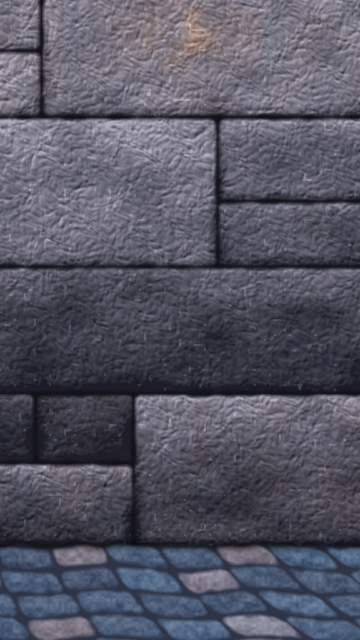
Write a WebGL 1 fragment shader that draws this texture.

```glsl
precision highp float;
// Weathered granite block wall in four courses above a strip of blue cobbles.
uniform vec2 u_resolution;

#define JOINT_HALF 0.055
#define CORNER 0.13
#define SOFTNESS 0.07
#define ROUGHNESS 0.85
#define GROUND_Y 2.35
#define COBBLE_SIZE vec2(1.36, 0.60)
#define SOOT vec3(0.15, 0.155, 0.205)
#define GRANITE vec3(0.62, 0.61, 0.68)
#define RUST vec3(0.20, 0.09, -0.03)
#define MORTAR vec3(0.07, 0.07, 0.10)
#define SLATE vec3(0.29, 0.34, 0.44)
#define ROSE vec3(0.54, 0.49, 0.53)

float hash(vec2 p) {
  return fract(sin(dot(p, vec2(127.1, 311.7))) * 4375.85);
}

float noise(vec2 p) {
  vec2 i = floor(p), f = fract(p);
  f = f * f * (3.0 - 2.0 * f);
  return mix(mix(hash(i), hash(i + vec2(1.0, 0.0)), f.x),
             mix(hash(i + vec2(0.0, 1.0)), hash(i + vec2(1.0, 1.0)), f.x), f.y);
}

// Squared distance to the nearest scattered point
float cellular(vec2 p) {
  vec2 i = floor(p), f = fract(p);
  float nearest = 2.0;
  for (int y = -1; y <= 1; y++) {
    for (int x = -1; x <= 1; x++) {
      vec2 o = vec2(float(x), float(y));
      vec2 r = o + vec2(hash(i + o), hash(i + o + 41.3)) - f;
      nearest = min(nearest, dot(r, r));
    }
  }
  return nearest;
}

// Chipped stone height: cellular pits over two scales, bent by sines
float relief(vec2 p) {
  p += 0.06 * sin(p.yx * 5.3 + 2.0 * sin(p * 3.1));
  return 0.55 * cellular(p * vec2(3.4, 4.6)) + 0.4 * cellular(p * vec2(7.5, 9.0) + 7.0)
       + 0.35 * noise(p * 13.0);
}

float roundBox(vec2 p, vec2 halfSize, float radius) {
  vec2 q = abs(p) - halfSize + radius;
  return length(max(q, 0.0)) + min(max(q.x, q.y), 0.0) - radius;
}

vec3 wall(vec2 p) {
  // Course as bottom, top, upright joint, level split; then its low and high tone
  vec4 course = vec4(2.25, 6.16, 3.34, 4.42);
  vec2 tone = vec2(0.10, 0.72);
  if (p.y > 13.07) { course = vec4(13.07, 17.5, 1.04, 14.73); tone = vec2(0.62, 0.74); }
  else if (p.y > 9.33) { course = vec4(9.33, 13.07, 5.44, 10.97); tone = vec2(0.52, 0.80); }
  else if (p.y > 6.16) { course = vec4(6.16, 9.33, 12.0, 6.16); tone = vec2(0.06, 0.46); }

  // Cut the course into its blocks
  bool middle = course.y > 13.0 && course.y < 14.0;
  bool base = course.x < 3.0;
  bool right = p.x > course.z;
  vec2 lo = vec2(right ? course.z : -2.0, course.x);
  vec2 hi = vec2(right ? 11.0 : course.z, course.y);
  if (right == middle) {
    if (p.y > course.w) lo.y = course.w; else hi.y = course.w;
    tone -= middle ? (p.y > course.w ? 0.12 : 0.25) : 0.0;
    if (base && p.y > course.w) {
      tone = vec2(0.02, 0.20);
      if (p.x > 0.89) lo.x = 0.89; else hi.x = 0.89;
    }
  }

  // Worn outline, height and light from above
  float wobble = 0.07 * (noise(p * 3.5) - 0.5);
  float d = roundBox(p - 0.5 * (lo + hi), 0.5 * (hi - lo) - JOINT_HALF, CORNER) + wobble;
  float t = clamp((p.y - lo.y) / (min(hi.y, 16.3) - lo.y), 0.0, 1.0);
  float slope = relief(p + vec2(-0.03, 0.06)) - relief(p);
  float value = mix(tone.x, tone.y, t * t);
  value += 0.28 * (noise(p * vec2(1.1, 1.7) + lo) - 0.5) + 0.06 * (hash(lo) - 0.5);
  value += ROUGHNESS * slope * (0.3 + value) + 0.16 * (noise(p * 11.0) - 0.5);
  value += 0.14 * (1.0 - smoothstep(0.05, 0.30, hi.y - p.y));
  value -= 0.28 * smoothstep(-0.30, 0.0, d) * (1.0 - smoothstep(0.2, 0.9, t));
  value += 0.25 * smoothstep(0.86, 0.97, noise(p * 8.0 + 19.0));

  // Mineral tint and the rust stain
  vec3 color = mix(SOOT, GRANITE, clamp(value, -0.1, 1.15));
  float warm = (course.x > 13.0 ? 0.20 : base ? 0.16 : 0.03) * noise(p * 1.6 + 5.0);
  vec2 stain = (p - vec2(4.7, 15.2)) * vec2(0.7, 1.2);
  warm += 0.9 * exp(-dot(stain, stain)) * noise(p * 2.7);
  color += RUST * warm;
  return mix(color, MORTAR, smoothstep(-SOFTNESS, SOFTNESS, d));
}

vec3 cobbles(vec2 p) {
  // Rows lean more towards the right
  vec2 q = vec2(p.x + (p.y - GROUND_Y) * (0.3 + 0.09 * p.x), p.y + 0.07 * sin(p.x * 1.7));
  q /= COBBLE_SIZE;
  float row = floor(q.y);
  q.x += 0.35 * hash(vec2(row, 3.0));
  vec2 id = vec2(floor(q.x), row);
  vec2 local = (fract(q) - 0.5) * COBBLE_SIZE;
  float d = roundBox(local, 0.5 * COBBLE_SIZE - 0.055, 0.17) + 0.08 * (noise(p * 4.0) - 0.5);
  vec3 color = mix(SLATE, ROSE, 0.8 * step(0.80, hash(id + 9.0)));
  color += vec3(0.04, 0.08, 0.10) * hash(id) + 0.13 * (noise(p * vec2(5.0, 8.0)) - 0.5);
  color += 0.10 * local.y / COBBLE_SIZE.y + 0.09 * (noise(p * 14.0) - 0.5);
  return mix(color, vec3(0.18, 0.20, 0.27), smoothstep(-SOFTNESS, SOFTNESS, d));
}

void main() {
  vec2 p = gl_FragCoord.xy / u_resolution * vec2(9.0, 16.0);
  float edge = p.y - GROUND_Y + 0.12 * (noise(p * 2.0) - 0.5);
  vec3 color = mix(cobbles(p), wall(p), smoothstep(-SOFTNESS, SOFTNESS, edge));
  gl_FragColor = vec4(color * (1.0 - 0.4 * exp(-edge * edge * 60.0)), 1.0);
}
```
